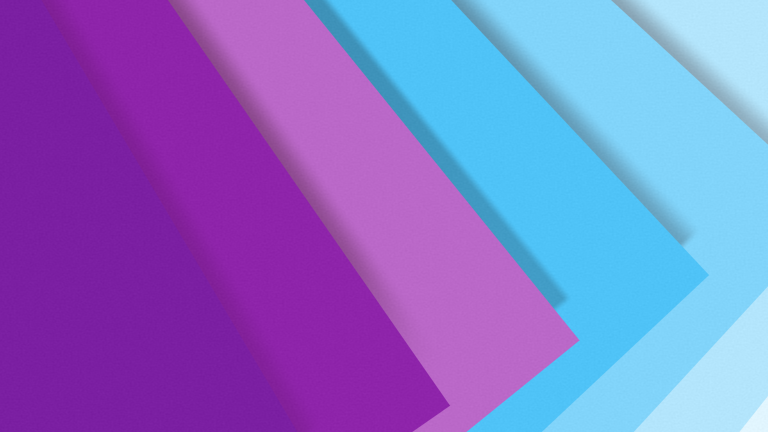
This background is drawn by a Shadertoy shader. Its source:

```glsl
// A fan of stacked paper sheets, from violet in front to pale blue at the back.
// Each sheet is one rotated right-angled corner; sheets are painted back to
// front, each casting a soft strip of shadow, under a fine paper grain.

vec2 hashGradient(vec2 cell) {
    vec2 h = vec2(dot(cell, vec2(127.1, 311.7)), dot(cell, vec2(269.5, 183.3)));
    return 2.0 * fract(sin(h) * 43758.5) - 1.0;
}

float gradientNoise(vec2 p) {
    vec2 i = floor(p), f = fract(p);
    vec2 u = f * f * (3.0 - 2.0 * f);
    vec2 e = vec2(0.0, 1.0);
    float low = mix(dot(hashGradient(i), f),
                    dot(hashGradient(i + e.yx), f - e.yx), u.x);
    float high = mix(dot(hashGradient(i + e.xy), f - e.xy),
                     dot(hashGradient(i + e.yy), f - e.yy), u.x);
    return mix(low, high, u.y);
}

// Sheet colours, front to back
vec3 sheetColor(int i) {
    if (i == 0) return vec3(0.482, 0.122, 0.635);
    if (i == 1) return vec3(0.557, 0.141, 0.667);
    if (i == 2) return vec3(0.729, 0.408, 0.784);
    if (i == 3) return vec3(0.310, 0.765, 0.969);
    if (i == 4) return vec3(0.506, 0.831, 0.980);
    return vec3(0.702, 0.898, 0.988);
}

// Position from the sheet corner: x outward from the long edge, y up along it
vec2 sheetSpace(vec2 p, float i) {
    float angle = radians(59.35 - 4.17 * i);
    vec2 corner = vec2(0.742, -0.0903) + i * vec2(0.2998, 0.1512);
    vec2 outward = vec2(sin(angle), cos(angle));
    vec2 along = vec2(-outward.y, outward.x);
    return vec2(dot(p - corner, outward), dot(p - corner, along));
}

// The third sheet casts a crisp band, the others a gradual fade
float sheetShadow(vec2 q, int i) {
    float fadeStart = i == 2 ? 0.028 : 0.0;
    float fade = 1.0 - smoothstep(fadeStart, i == 2 ? 0.052 : 0.064, q.x);
    float lowerEnd = i == 1 ? smoothstep(0.06, 0.45, q.y)
                            : smoothstep(0.082, 0.102, q.y);
    float strength = i == 0 ? 0.11 : i == 2 ? 0.23 : 0.27;
    return strength * fade * lowerEnd * mix(0.85, 1.1, smoothstep(0.1, 0.9, q.y));
}

void mainImage(out vec4 fragColor, in vec2 fragCoord) {
    vec2 p = fragCoord / iResolution.y;
    float pixel = 1.0 / iResolution.y;
    vec3 color = vec3(0.882, 0.961, 0.996);

    // Sheets, back to front
    for (int i = 5; i >= 0; i--) {
        vec2 q = sheetSpace(p, float(i));
        color *= 1.0 - sheetShadow(q, i) * vec3(0.85, 1.0, 1.0);
        float edge = max(q.x, -q.y);
        color = mix(color, sheetColor(i), 1.0 - smoothstep(-0.7 * pixel, 0.7 * pixel, edge));
    }

    // Paper grain
    color += 0.022 * gradientNoise(p * vec2(190.0, 230.0));
    color += 0.004 * gradientNoise(p * 35.0);
    fragColor = vec4(clamp(color, 0.0, 1.0), 1.0);
}
```
